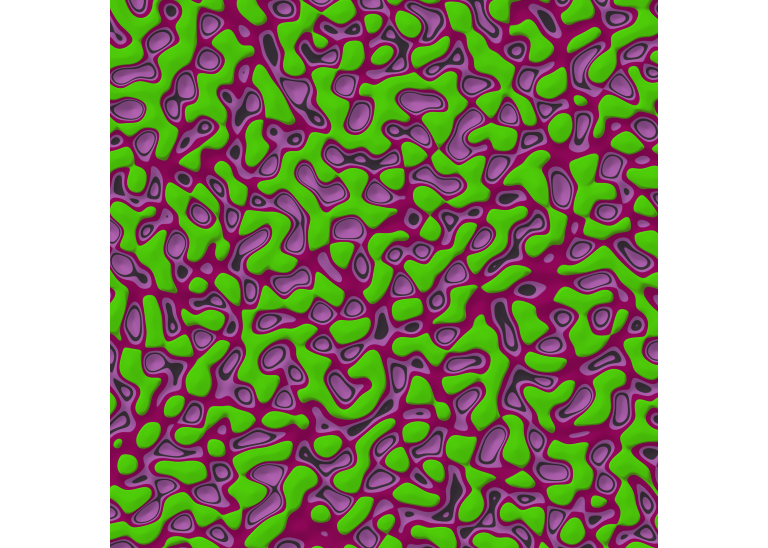
Reproduce this pattern procedurally as a Shadertoy shader.

```glsl
// Embossed green islands ringed by magenta, violet and charcoal bands on a square panel.

float hash(float n) { return fract(sin(n * 127.1) * 43758.5453); }

// Sum of randomly directed waves: xy = gradient, z = height with unit variance
vec3 waveField(vec2 p) {
    const int WAVES = 40;
    vec3 sum = vec3(0.0);
    for (int i = 0; i < WAVES; i++) {
        float n = float(i) + 1.0;
        float angle = n * 2.39996 + 0.5 * hash(n + 3.7);
        float frequency = mix(62.0, 122.0, hash(n + 51.3));
        vec2 k = frequency * vec2(cos(angle), sin(angle));
        float phase = dot(k, p) + 6.2832 * hash(n + 90.1);
        sum += vec3(k * cos(phase), sin(phase));
    }
    return sum / sqrt(0.5 * float(WAVES));
}

// Slow swell that varies the band widths over the panel
float swell(vec2 p) {
    return sin(13.0 * p.x + 3.0 * sin(9.0 * p.y)) * sin(15.0 * p.y + 2.0 * sin(11.0 * p.x + 1.0));
}

void mainImage(out vec4 fragColor, in vec2 fragCoord) {
    vec2 p = (fragCoord - 0.5 * iResolution.xy) / iResolution.y;
    float pixel = 1.0 / iResolution.y;

    // Bend the waves so that the islands become irregular
    vec2 q = p + 0.006 * sin(p.yx * vec2(37.0, 31.0) + vec2(1.0, 4.0));
    vec3 field = waveField(q);
    float h = field.z;
    float slope = length(field.xy);
    float aa = 0.6 * pixel * slope + 0.01;
    float s = swell(p);

    // Light from the upper left; faces looking away become dark
    float facing = -dot(field.xy, vec2(-0.53, 0.85)) / (slope + 25.0);

    // Bands from the valley floor up to the island tops
    vec3 violet = vec3(0.58, 0.32, 0.58) * (1.0 + 0.22 * facing);
    vec3 charcoal = vec3(0.20, 0.17, 0.20) * (1.0 + 0.15 * facing);
    vec3 magenta = vec3(0.52, 0.025, 0.32) * (1.0 + 0.14 * facing);
    vec3 green = vec3(0.29, 0.76, 0.035) * (1.0 + 0.07 * facing);

    float floorEdge = -1.34 + 0.22 * s;
    float ledgeEdge = -0.92 + 0.08 * s;
    float ringEdge = -0.48 + 0.10 * s;
    float islandEdge = 0.25;

    vec3 color = violet;
    color = mix(color, charcoal, smoothstep(-aa, aa, h - floorEdge));
    color = mix(color, violet, smoothstep(-aa, aa, h - ledgeEdge));
    color = mix(color, magenta, smoothstep(-aa, aa, h - ringEdge));

    // Shaded bevel along the island rims
    float bevel = 1.0 - smoothstep(0.10, 0.42, h - islandEdge);
    green = mix(green, vec3(0.27, 0.42, 0.09), 0.85 * bevel * smoothstep(0.0, 0.6, -facing));
    green *= 1.0 + 0.10 * bevel * max(facing, 0.0);
    color = mix(color, green, smoothstep(-aa, aa, h - islandEdge));

    // White margins beside the square panel
    float margin = smoothstep(-0.5 * pixel, 0.5 * pixel, abs(p.x) - 0.5);
    fragColor = vec4(mix(color, vec3(1.0), margin), 1.0);
}
```
